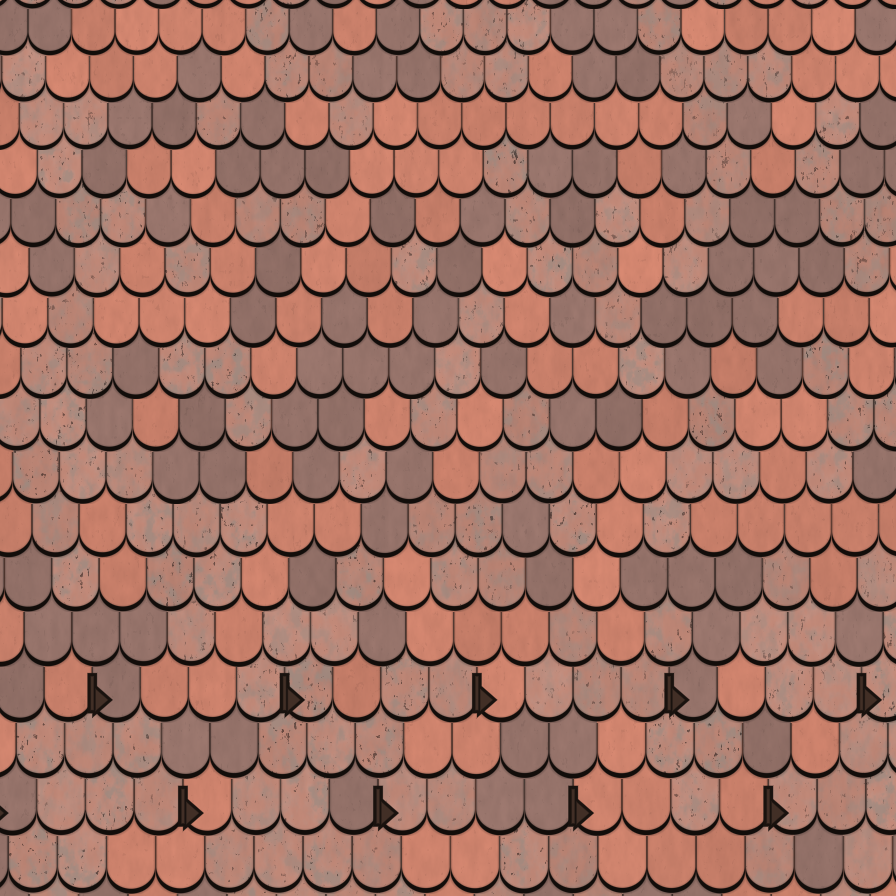
This texture is drawn by a Shadertoy shader. Its source:

```glsl
// Roof of round-ended clay tiles in staggered courses that grow toward the eave.
// Each pixel finds its course, cuts the tile by a distance function, and shows
// the shadow and the next course through the notches; iron hooks sit on top.

#define ROW_START 0.0104     // lower end of the first course, from the top
#define ROW_PITCH 0.0512     // height of a course at the top
#define ROW_GROWTH 0.000404  // quadratic growth of the course position
#define TILE_WIDTH 0.0482    // tile width at the top
#define WIDTH_GROWTH 0.00039 // added width per course
#define CENTER_X 0.518       // middle column at the top
#define CENTER_DRIFT 0.0009  // leftward drift of that column per course
#define SHADOW 0.10          // shadow thickness in tile widths
#define GAP 0.012            // half gap between tiles in tile widths
#define DARK_SHARE 0.27      // share of brown tiles
#define PALE_SHARE 0.35      // share of weathered pale tiles

const vec3 ORANGE = vec3(0.795, 0.505, 0.420);
const vec3 PALE = vec3(0.715, 0.530, 0.475);
const vec3 BROWN = vec3(0.580, 0.445, 0.410);
const vec3 LICHEN = vec3(0.600, 0.540, 0.505);
const vec3 SOOT = vec3(0.070, 0.050, 0.040);
const vec3 RUST = vec3(0.260, 0.185, 0.150);

float hash(vec2 p) {
    return fract(sin(dot(p, vec2(127.1, 311.7))) * 43758.5453);
}

float noise(vec2 p) {
    vec2 i = floor(p), f = fract(p);
    f = f * f * (3.0 - 2.0 * f);
    return mix(mix(hash(i), hash(i + vec2(1, 0)), f.x),
               mix(hash(i + vec2(0, 1)), hash(i + vec2(1, 1)), f.x), f.y);
}

float fbm(vec2 p) {
    float sum = 0.0, amp = 0.5;
    for (int k = 0; k < 4; k++) {
        sum += amp * noise(p);
        p = p * 2.03 + 17.3;
        amp *= 0.5;
    }
    return sum;
}

float tileWidth(float row) {
    return TILE_WIDTH + WIDTH_GROWTH * row;
}

// Position in tile widths: x from the middle column, y below the tile end
vec2 coursePos(vec2 p, float row) {
    float end = ROW_START + row * (ROW_PITCH + ROW_GROWTH * row);
    float center = CENTER_X - CENTER_DRIFT * row;
    vec2 c = vec2(p.x - center, p.y - end) / tileWidth(row);
    c.x -= 0.5 * mod(row, 2.0);
    return c;
}

// Strip with an elliptic lower end that stops at the given y
float tileDistance(vec2 q, float halfWidth, float endY) {
    float y = max(q.y - endY + 0.45, 0.0) * halfWidth / 0.45;
    return length(vec2(q.x, y)) - halfWidth;
}

// Clay tint, stains and specks of one tile
vec3 tileColor(vec2 c, float row) {
    vec2 id = vec2(floor(c.x + 0.5), row);
    vec2 t = c + vec2(0.0, 9.7 * row);
    float pick = hash(id + 3.1);
    float isPale = step(DARK_SHARE, pick) * step(pick, DARK_SHARE + PALE_SHARE);
    vec3 col = pick < DARK_SHARE ? BROWN : mix(ORANGE, PALE, isPale);
    col *= 0.96 + 0.08 * hash(id + 8.7);
    col *= 0.95 + 0.10 * fbm(t * vec2(7.0, 3.0) + pick * 40.0);

    float wear = isPale * (0.35 + 0.65 * hash(id + 5.3));
    float stain = fbm(t * vec2(5.0, 3.5) + 31.0);
    col = mix(col, LICHEN, 0.7 * wear * smoothstep(0.45, 0.68, stain));
    col = mix(col, ORANGE, 0.3 * isPale * smoothstep(0.5, 0.25, stain));
    float speck = fbm(t * vec2(15.0, 8.0) + 63.0);
    col *= 1.0 - (0.06 + 0.42 * wear) * smoothstep(0.62, 0.76, speck);
    return col;
}

// Bar with a triangular barb, on every fourth seam of two courses
float hookDistance(vec2 c, float row) {
    if (row != 14.0 && row != 16.0) return 1.0;
    float x = mod(c.x - 0.5 - (row - 14.0) + 2.0, 4.0) - 2.0;
    float bar = max(abs(x) - 0.10, abs(c.y + 0.61) - 0.42);
    float barb = max(0.8 * abs(c.y + 0.47) + 0.7 * x - 0.30, -x);
    return min(bar, barb);
}

void mainImage(out vec4 fragColor, in vec2 fragCoord) {
    vec2 p = fragCoord / iResolution.xy;
    p.y = 1.0 - p.y;

    // Invert the quadratic course spacing
    float root = sqrt(ROW_PITCH * ROW_PITCH + 4.0 * ROW_GROWTH * (p.y - ROW_START));
    float row = ceil((root - ROW_PITCH) / (2.0 * ROW_GROWTH));
    float aa = 0.8 / (iResolution.y * tileWidth(row));

    vec2 c = coursePos(p, row);
    float column = floor(c.x + 0.5);
    vec2 q = vec2(c.x - column, c.y + 0.025 * hash(vec2(column, row)));
    float tile = tileDistance(q, 0.5 - GAP, -SHADOW);
    float shade = tileDistance(q, 0.5, 0.0);

    // Next course in the notch, then the cast shadow, then the tile
    vec3 col = tileColor(coursePos(p, row + 1.0), row + 1.0);
    col *= 0.82 + 0.18 * smoothstep(0.0, 0.07, shade);
    col = mix(col, SOOT, smoothstep(aa, -aa, shade));
    vec3 face = tileColor(c, row) * (0.88 + 0.12 * smoothstep(0.0, -0.05, tile));
    col = mix(col, face, smoothstep(aa, -aa, tile));

    float hook = hookDistance(c, row);
    vec3 iron = mix(SOOT * 1.4, RUST, smoothstep(-0.05, -0.09, hook));
    col = mix(col, iron, smoothstep(aa, -aa, hook));
    fragColor = vec4(col, 1.0);
}
```
